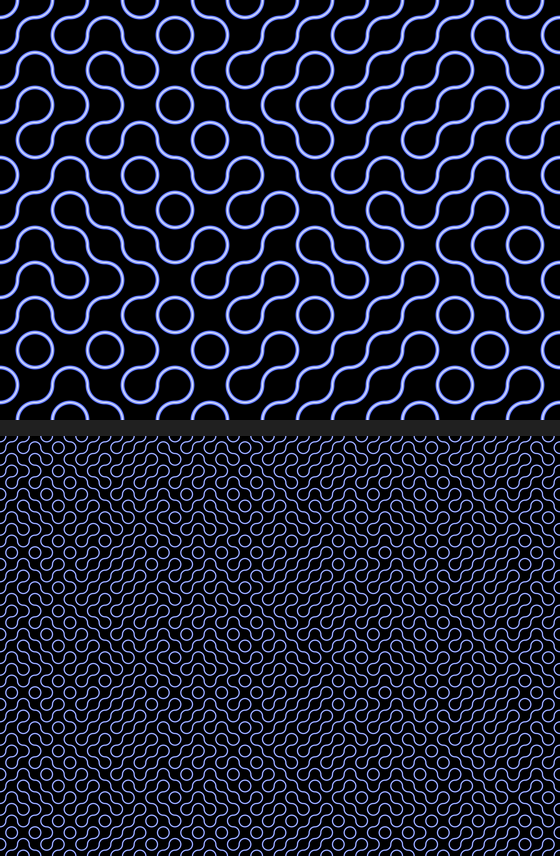
Top: one tile. Bottom: repeated 3 by 3.
A Shadertoy shader for this pattern:

```glsl
const vec2 GRID = vec2(16.0, 12.0);  // whole cells across the canvas, so it tiles

// Integer hash of a cell index, returned in 0..1
float hash(vec2 cell) {
    uint h = uint(cell.x) * 1597u + uint(cell.y) * 51749u + 977u;
    h = (h ^ (h >> 15)) * 739391u;
    h = (h ^ (h >> 13)) * 668265u;
    h ^= h >> 16;
    return float(h & 65535u) / 65536.0;
}

// Distance to two quarter arcs around opposite corners of a randomly flipped cell
float arcDistance(vec2 p) {
    vec2 local = fract(p);
    if (hash(mod(floor(p), GRID)) < 0.5) local.x = 1.0 - local.x;
    return abs(min(length(local), length(1.0 - local)) - 0.5);
}

void mainImage(out vec4 fragColor, in vec2 fragCoord) {
    vec2 p = fragCoord / iResolution.xy * GRID;
    float pixel = GRID.y / iResolution.y;
    float d = arcDistance(p);

    // Pale core fading to a saturated blue rim
    vec3 core = vec3(0.88, 0.90, 0.97);
    vec3 rim = vec3(0.12, 0.25, 1.0);
    vec3 tube = mix(core, rim, clamp(d / 0.066, 0.0, 1.0));

    // Soft outer edge, never narrower than a pixel
    float softness = max(0.0195, 0.5 * pixel);
    float coverage = 1.0 - smoothstep(0.0575 - softness, 0.0575 + softness, d);
    fragColor = vec4(tube * coverage, 1.0);
}
```
